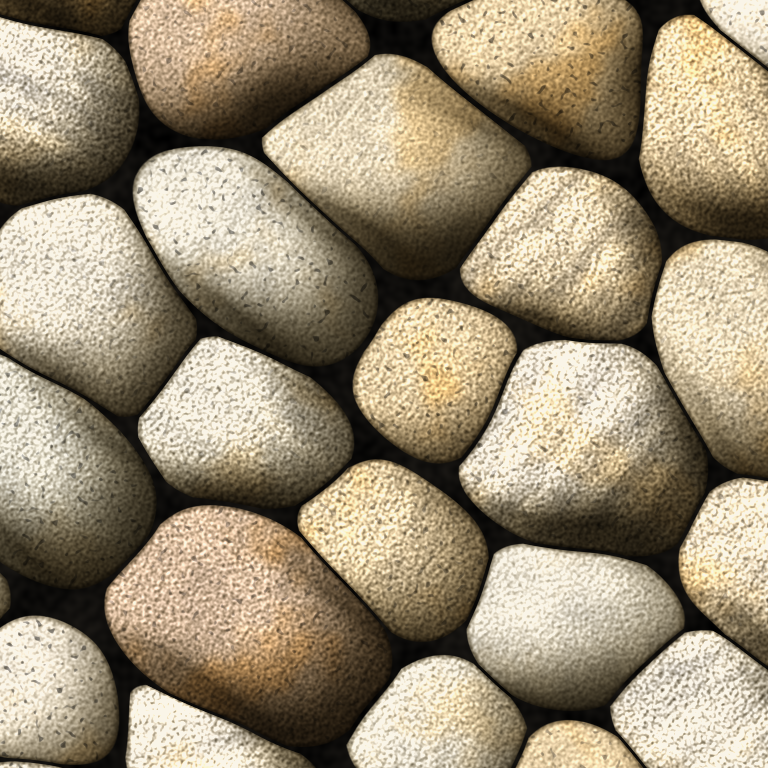
Write a WebGL 1 fragment shader that draws this texture.

```glsl
precision highp float;
// Smooth river pebbles packed over a black ground, lit from the upper left.
// Each stone is a weighted Voronoi cell whose edges are blended by a soft
// minimum; a softer blend of the same edges gives the domed surface normal.

uniform vec2 u_resolution;

const float STONES_ACROSS = 4.15;
const float JITTER = 0.68;         // scatter of the stone centres
const float SIZE_SPREAD = 0.24;    // difference between large and small stones
const float DOME = 4.1;            // softness of the dome; outline is twice as tight
const float SWELL = 0.058;         // growth towards the neighbours
const float SHRINK = 0.05;         // largest random shrinkage of a stone
const float CONTACT_GAP = 0.009;   // half the gap between touching stones
const float WARP = 0.06;           // unevenness of the outlines
const float DENTS = 0.15;          // unevenness of the surfaces
const float GRAIN = 0.46;
const float EXPOSURE = 1.06;
const float SHADE_FLOOR = 0.13;    // light left on the far side of a stone
const vec3 LIGHT_DIR = vec3(-0.53, 0.55, 0.645);
const vec3 SHADOW_WARMTH = vec3(0.93, 1.0, 1.2);
const vec3 CREAM = vec3(0.96, 0.92, 0.85);
const vec3 GREY = vec3(0.85, 0.83, 0.77);
const vec3 TAN = vec3(0.90, 0.80, 0.63);
const vec3 ROSE = vec3(0.82, 0.71, 0.60);
const vec3 OCHRE_TINT = vec3(1.0, 0.88, 0.65);
const vec3 GROUND = vec3(0.052, 0.047, 0.040);
// Turns and stretches the layout so stones lean down to the right.
const mat2 LAYOUT = mat2(0.717, 0.606, -0.479, 0.955);
const mat2 GRAIN_TURN = mat2(0.8, 0.6, -0.6, 0.8);

vec2 hash2(vec2 p) {
  vec3 q = fract(p.xyx * vec3(0.1031, 0.1030, 0.0973));
  q += dot(q, q.yzx + 33.33);
  return fract((q.xx + q.yz) * q.zy);
}

float cornerSlope(vec2 cell, vec2 offset) {
  float angle = 6.2832 * hash2(cell).x;
  return dot(vec2(cos(angle), sin(angle)), offset);
}

// Gradient noise, roughly -0.6 to 0.6.
float noise(vec2 p) {
  vec2 i = floor(p), f = fract(p), e = vec2(1.0, 0.0);
  vec2 s = f * f * f * (f * (f * 6.0 - 15.0) + 10.0);
  float low = mix(cornerSlope(i, f), cornerSlope(i + e.xy, f - e.xy), s.x);
  float high = mix(cornerSlope(i + e.yx, f - e.yx), cornerSlope(i + e.xx, f - e.xx), s.x);
  return mix(low, high, s.y);
}

// Centre (xy) and weight (z) of the stone in a staggered grid cell.
vec3 stoneSite(vec2 cell) {
  vec2 centre = cell + 0.5 + JITTER * (hash2(cell + 17.0) - 0.5);
  centre.x += 0.5 * mod(cell.y, 2.0);
  return vec3(centre, SIZE_SPREAD * hash2(cell + 71.0).x);
}

// Colour of the unlit stone: base tone, mottling, bands, stains and pits.
vec3 stoneAlbedo(vec2 q, vec2 kind, vec2 marks) {
  vec3 tone = mix(GREY, CREAM, smoothstep(0.1, 0.7, kind.x));
  tone = mix(tone, TAN, 0.9 * smoothstep(0.52, 0.7, kind.y));
  tone = mix(tone, ROSE, smoothstep(0.86, 0.9, kind.y));
  float mottle = noise(q * 9.0) + 0.6 * noise(q * 23.0) + 0.5 * noise(q * 52.0);
  tone *= 1.0 + 0.14 * mottle;
  float angle = 6.2832 * marks.x;
  vec2 axis = vec2(cos(angle), sin(angle));
  vec2 along = vec2(dot(q, axis), dot(q, vec2(-axis.y, axis.x)));
  float bands = noise(along * vec2(4.0, 34.0) + 0.5 * mottle);
  tone *= 1.0 + 0.36 * bands * smoothstep(0.62, 0.85, marks.y);
  float stain = smoothstep(0.05, 0.45, noise(q * 7.0 + 40.0) + 0.25 * noise(q * 31.0));
  tone *= mix(vec3(1.0), OCHRE_TINT, stain * (0.2 + 0.6 * kind.y));
  float pits = smoothstep(0.25, 0.5, noise(GRAIN_TURN * q * 110.0));
  return tone * (1.0 - 0.4 * pits * (0.15 + marks.x));
}

void main() {
  vec2 uv = gl_FragCoord.xy / u_resolution.y;
  vec2 p = LAYOUT * uv * STONES_ACROSS + vec2(23.0, 31.0);
  p += WARP * vec2(noise(uv * 7.0), noise(uv * 7.0 + 19.0));

  // Find the stone that owns this point.
  vec2 home = floor(p), owner = home;
  float nearest = 1e3;
  for (int y = -2; y <= 2; y++) for (int x = -2; x <= 2; x++) {
    vec2 cell = home + vec2(float(x), float(y));
    vec3 site = stoneSite(cell);
    float power = dot(site.xy - p, site.xy - p) - site.z;
    if (power < nearest) { nearest = power; owner = cell; }
  }

  // Blend the distances to its borders into a rounded outline and a dome.
  vec3 own = stoneSite(owner);
  float border = 10.0, outline = 0.0, total = 0.0;
  vec2 slope = vec2(0.0);
  for (int y = -2; y <= 2; y++) for (int x = -2; x <= 2; x++) {
    if (x == 0 && y == 0) continue;
    vec3 site = stoneSite(owner + vec2(float(x), float(y)));
    vec2 apart = site.xy - own.xy, rel = site.xy - p;
    float span = length(apart);
    float d = 0.5 * (dot(rel, rel) - site.z - nearest) / span;
    float weight = exp(-DOME * d);
    border = min(border, d);
    outline += weight * weight;
    total += weight;
    slope += weight * apart / span;
  }
  vec2 kind = hash2(owner + 5.0), marks = hash2(owner + 113.0);
  float swell = SWELL - SHRINK * marks.x * marks.x * marks.x;
  float inside = min(swell - 0.5 * log(outline) / DOME, border - CONTACT_GAP);

  // Domed normal with gentle dents.
  vec2 q = uv + 9.0 * kind;
  vec2 tilt = (slope / total) * LAYOUT;
  tilt *= mix(0.6, 1.5, min(length(tilt), 1.0));
  tilt += DENTS * vec2(noise(q * 6.0), noise(q * 6.0 + 31.0));
  tilt /= max(1.0, length(tilt) / 0.97);
  vec3 normal = vec3(tilt, sqrt(1.0 - dot(tilt, tilt)));
  float light = smoothstep(-0.36, 0.88, dot(normal, LIGHT_DIR));
  light = mix(SHADE_FLOOR, 1.0, light);

  // Fine grain, embossed along the light and stronger on rough stones.
  vec2 g = GRAIN_TURN * q;
  vec2 towardLight = GRAIN_TURN * normalize(LIGHT_DIR.xy) * 0.0022;
  float grain = noise(g * 150.0) - noise((g + towardLight) * 150.0);
  grain += 0.85 * noise(g * 232.0) + 0.6 * noise(q * 190.0);
  light *= 1.0 + GRAIN * grain * (0.6 + 0.7 * marks.y);
  light *= mix(0.55, 1.0, smoothstep(0.0, 0.025, inside));
  vec3 stone = stoneAlbedo(q, kind, marks) * EXPOSURE * pow(vec3(max(light, 0.04)), SHADOW_WARMTH);

  // Dark ground shows between the stones.
  vec3 ground = GROUND * (1.0 + 1.2 * noise(uv * 14.0) + 0.9 * noise(uv * 75.0));
  float pixel = 0.7 * STONES_ACROSS / u_resolution.y;
  float cover = smoothstep(-pixel, pixel, inside);
  gl_FragColor = vec4(min(mix(ground, stone, cover), vec3(0.98, 0.96, 0.91)), 1.0);
}
```
